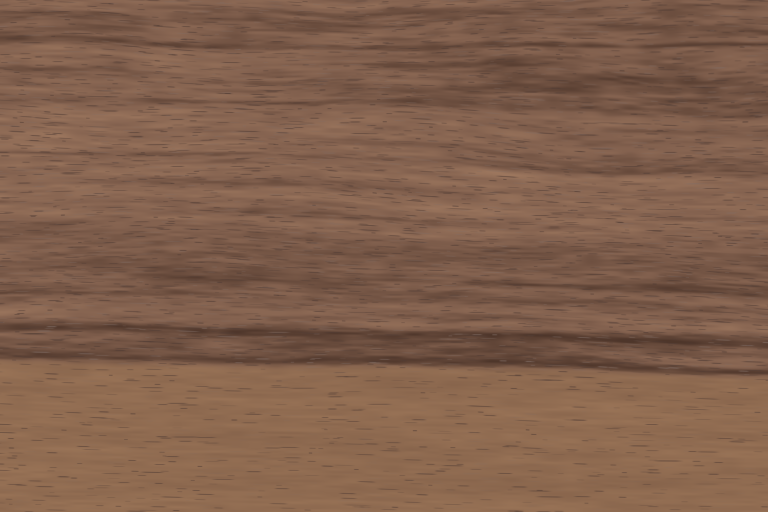
Reproduce this texture procedurally as a WebGL 2 fragment shader.

```glsl
#version 300 es
precision highp float;
// Walnut veneer: horizontal grain, dark veins, short pores and a pale sapwood strip.

uniform vec2 u_resolution;
out vec4 fragColor;

const vec3 DARK_WOOD = vec3(0.305, 0.210, 0.165);
const vec3 MID_WOOD = vec3(0.510, 0.378, 0.306);
const vec3 LIGHT_WOOD = vec3(0.625, 0.475, 0.375);
const vec3 SAP_TINT = vec3(0.012, 0.008, -0.014);
const vec3 PORE_COLOR = vec3(0.315, 0.235, 0.205);
const vec3 FLECK_COLOR = vec3(0.500, 0.425, 0.395);
const float SAP_EDGE = 0.300;
const float MAIN_VEIN_Y = 0.364;
const float LOW_VEIN_Y = 0.311;
const float BROAD_BAND_Y = 0.535;
const float PALE_STREAK_Y = 0.695;
const int MINOR_VEINS = 11;
const vec2 PORE_CELL = vec2(0.058, 0.0078);
const float PORE_RADIUS = 0.0011;

float hash(vec2 cell) {
    uvec2 q = uvec2(ivec2(floor(cell)) + 32768) * uvec2(1597334673u, 3812015801u);
    uint n = (q.x ^ q.y) * 1597334673u;
    n = (n ^ (n >> 15)) * 2246822519u;
    return float((n ^ (n >> 13)) >> 8) / 16777216.0;
}

float noise(vec2 p) {
    vec2 i = floor(p), f = p - i;
    f = f * f * (3.0 - 2.0 * f);
    float low = mix(hash(i), hash(i + vec2(1, 0)), f.x);
    float high = mix(hash(i + vec2(0, 1)), hash(i + vec2(1, 1)), f.x);
    return mix(low, high, f.y);
}

// Layered sines bend the grain; it falls to the right except near the top.
vec2 bendGrain(vec2 p) {
    float slope = mix(0.024, -0.008, smoothstep(0.6, 1.0, p.y));
    float wave = 0.0050 * sin(2.7 * p.x + 5.0 * p.y + 0.6)
               + 0.0030 * sin(6.1 * p.x - 11.0 * p.y + 2.0)
               + 0.0012 * sin(15.0 * p.x + 23.0 * p.y);
    return vec2(p.x, p.y + slope * p.x + wave * mix(0.4, 1.9, p.y));
}

// A streak along the grain whose height and width wander.
float vein(vec2 g, float y, float width, float seed) {
    float offset = 0.6 * width * (noise(vec2(g.x * 3.5, seed)) - 0.5);
    float halfWidth = width * (0.45 + 0.9 * noise(vec2(g.x * 2.2, seed + 7.0)));
    float d = (g.y - y - offset) / halfWidth;
    return exp(-d * d);
}

// Cellular dashes, one per staggered cell: x is coverage, y is a random value.
vec2 poreLayer(vec2 g, vec2 size, float density, float seed, float pixel) {
    vec2 q = g / size;
    float row = floor(q.y);
    q.x += hash(vec2(row, seed)) * 17.0;
    vec2 id = vec2(floor(q.x), row + seed * 613.0);
    float pick = hash(id + 91.0);
    float halfLength = mix(0.08, 0.34, hash(id + 37.0)) * size.x;
    vec2 center = vec2(0.5, mix(0.3, 0.7, hash(id + 53.0)));
    vec2 d = abs((fract(q) - center) * size);
    float taper = 1.0 - smoothstep(0.4, 1.0, d.x / halfLength);
    float body = 1.0 - smoothstep(PORE_RADIUS - 0.5 * pixel, PORE_RADIUS + 0.5 * pixel, d.y);
    return vec2(body * taper * step(pick, density), hash(id + 71.0));
}

void main() {
    vec2 p = gl_FragCoord.xy / u_resolution.y;
    float pixel = 1.0 / u_resolution.y;
    vec2 g = bendGrain(p);
    float heart = smoothstep(SAP_EDGE - 0.012, SAP_EDGE + 0.008, g.y);

    // Grain from broad bands down to fine fibres
    float band = noise(g * vec2(0.9, 15.0)) - 0.5;
    float line = noise(g * vec2(2.2, 48.0) + 19.0) - 0.5;
    float fibre = noise(g * vec2(9.0, 115.0) + 43.0) - 0.5;
    float hair = noise(g * vec2(26.0, 215.0) + 77.0) - 0.5;
    float figure = mix(0.35, 1.0, heart);
    float tone = mix(0.70, 0.50, heart) + figure * (0.30 * band + 0.28 * line)
               + mix(0.13, 0.27, heart) * fibre + mix(0.13, 0.23, heart) * hair;
    tone += 0.10 * exp(-pow((g.y - 0.69) / 0.11, 2.0));
    tone -= 0.06 * smoothstep(0.85, 1.0, p.y);

    // Dark veins and the pale streak
    float ragged = clamp(0.8 + 0.9 * fibre + 0.6 * line, 0.0, 1.0);
    float mainVein = vein(g, MAIN_VEIN_Y, 0.0095, 3.0);
    float lowVein = vein(g, LOW_VEIN_Y, 0.0085, 11.0);
    float broadBand = vein(g, BROAD_BAND_Y, 0.032, 23.0);
    tone -= ragged * (0.52 * mainVein + 0.36 * lowVein + 0.27 * broadBand);
    for (int i = 0; i < MINOR_VEINS; i++) {
        float seed = float(i) * 5.0 + 101.0;
        float y = 0.405 + 0.056 * (float(i) + 0.7 * hash(vec2(seed, 2.0)));
        float extent = smoothstep(0.35, 0.75, noise(vec2(g.x * 1.7, seed + 2.0)));
        tone -= 0.30 * ragged * extent * vein(g, y, 0.0075, seed);
    }
    float paleY = PALE_STREAK_Y - 0.03 * (g.x - 0.75);
    tone += 0.20 * smoothstep(0.45, 1.0, g.x) * vein(g, paleY, 0.016, 31.0);

    tone = clamp(tone, 0.0, 1.0);
    vec3 color = mix(DARK_WOOD, MID_WOOD, min(tone * 2.0, 1.0));
    color = mix(color, LIGHT_WOOD, max(tone * 2.0 - 1.0, 0.0));
    color += SAP_TINT * (1.0 - heart);

    // Dark pores everywhere, greyish flecks mainly in the heartwood
    for (int i = 0; i < 3; i++) {
        float k = float(i);
        vec2 size = PORE_CELL * (1.0 + vec2(0.35, 0.18) * k);
        vec2 pore = poreLayer(g + 0.013 * k, size, mix(0.22, 0.5, heart), k + 1.0, pixel);
        color = mix(color, PORE_COLOR, pore.x * mix(0.12, 0.55, pore.y));
        vec2 fleck = poreLayer(g + 0.031 * k, size * 0.9, 0.35, k + 8.0, pixel);
        float veinGrey = 0.3 + 0.35 * max(lowVein, mainVein);
        color = mix(color, FLECK_COLOR, fleck.x * fleck.y * veinGrey * mix(0.4, 1.0, heart));
    }
    fragColor = vec4(color, 1.0);
}
```
